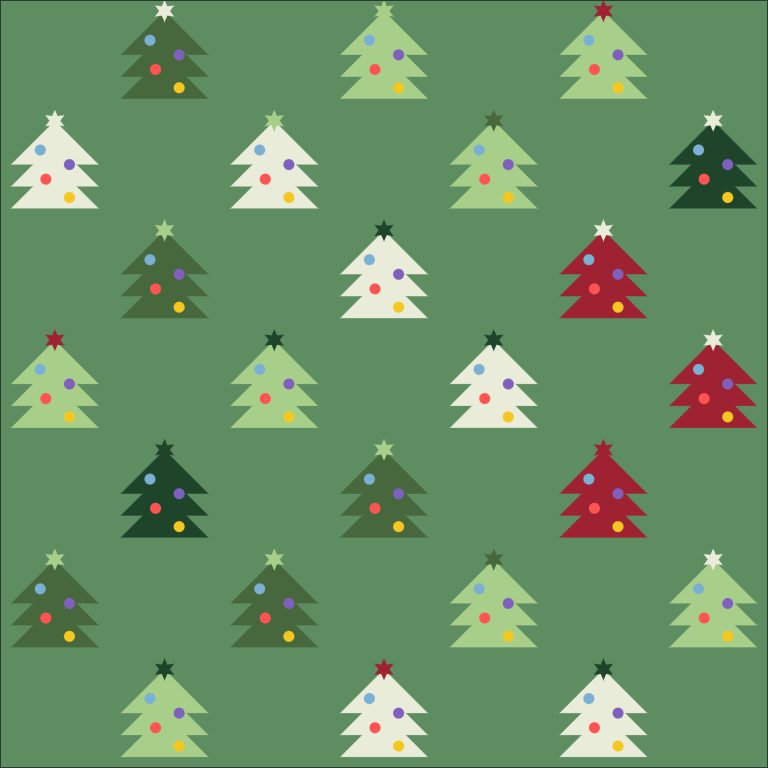
A three.js fragment shader for this pattern:

```glsl
varying vec2 vUv;

const float CELLS = 7.0;
const float PI = 3.14159;
const float SOFTNESS = CELLS / 512.0;

const vec3 MEADOW = vec3(0.365, 0.553, 0.382);
const vec3 PINE = vec3(0.118, 0.270, 0.160);
const vec3 OLIVE = vec3(0.280, 0.408, 0.235);
const vec3 LIME = vec3(0.660, 0.812, 0.540);
const vec3 CREAM = vec3(0.910, 0.925, 0.850);
const vec3 CRIMSON = vec3(0.622, 0.133, 0.200);
const vec3 BLUE = vec3(0.478, 0.690, 0.830);
const vec3 PURPLE = vec3(0.500, 0.375, 0.750);
const vec3 CORAL = vec3(1.000, 0.330, 0.320);
const vec3 YELLOW = vec3(0.960, 0.780, 0.120);
const vec3 BORDER = vec3(0.150, 0.240, 0.160);

float hash(vec2 p) {
  return fract(sin(dot(p, vec2(127.1, 311.7))) * 43758.5453);
}

float fill(float dist, float softness) {
  return 1.0 - smoothstep(-0.5 * softness, 0.5 * softness, dist);
}

// Weighted choice from the five paper colours
vec3 pickColor(float pick) {
  if (pick < 0.20) return PINE;
  if (pick < 0.37) return OLIVE;
  if (pick < 0.62) return LIME;
  if (pick < 0.86) return CREAM;
  return CRIMSON;
}

// Right-angled tier with its apex at the origin, y pointing down
float tierDistance(vec2 p, float height) {
  return max((abs(p.x) - p.y) * 0.7071, p.y - height);
}

float treeDistance(vec2 p) {
  float dist = 1.0;
  for (int i = 0; i < 3; i++) {
    vec2 apex = vec2(0.5, 0.1 + 0.2 * float(i));
    dist = min(dist, tierDistance(p - apex, 0.4));
  }
  return dist;
}

// Star folded into half of one point
float starDistance(vec2 p, float points, float outer, float inner) {
  float halfSector = PI / points;
  float angle = atan(p.x, p.y);
  angle = abs(mod(angle + halfSector, 2.0 * halfSector) - halfSector);
  vec2 folded = length(p) * vec2(cos(angle), sin(angle));
  vec2 tip = vec2(outer, 0.0);
  vec2 edge = inner * vec2(cos(halfSector), sin(halfSector)) - tip;
  return dot(folded - tip, normalize(vec2(edge.y, -edge.x)));
}

vec3 addBauble(vec3 color, vec2 p, vec2 center, vec3 paint, float softness) {
  return mix(color, paint, fill(length(p - center) - 0.05, softness));
}

vec3 drawTree(vec3 color, vec2 p, vec3 treeColor, vec3 starColor, float softness) {
  color = mix(color, treeColor, fill(treeDistance(p), softness));
  float star = starDistance(p - vec2(0.5, 0.1), 6.0, 0.1, 0.05);
  color = mix(color, starColor, fill(star, softness));
  color = addBauble(color, p, vec2(0.367, 0.367), BLUE, softness);
  color = addBauble(color, p, vec2(0.633, 0.500), PURPLE, softness);
  color = addBauble(color, p, vec2(0.418, 0.633), CORAL, softness);
  return addBauble(color, p, vec2(0.633, 0.800), YELLOW, softness);
}

void main() {
  // Checkerboard of cells, with y measured down from each cell top
  vec2 grid = vUv * CELLS;
  vec2 cell = floor(grid);
  vec2 p = vec2(fract(grid.x), 1.0 - fract(grid.y));
  vec3 color = MEADOW;

  if (mod(cell.x + cell.y, 2.0) > 0.5) {
    vec3 treeColor = pickColor(hash(cell + 3.0));
    vec3 starColor = pickColor(hash(cell + 41.0));
    color = drawTree(color, p, treeColor, starColor, SOFTNESS);
  }

  // Hairline around the canvas
  vec2 inset = min(vUv, 1.0 - vUv);
  color = mix(color, BORDER, fill(min(inset.x, inset.y) - 0.0012, 0.001));
  gl_FragColor = vec4(color, 1.0);
}
```
